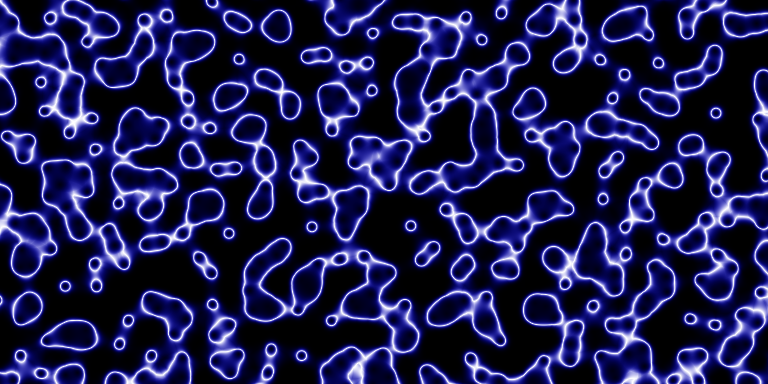
Write a WebGL 2 fragment shader that draws this pattern.

```glsl
#version 300 es
precision highp float;

uniform vec2 u_resolution;
out vec4 fragColor;

vec3 hash3(vec2 cell) {
    vec3 q = fract(vec3(cell.xyx) * vec3(0.1031, 0.1030, 0.0973));
    q += dot(q, q.yxz + 33.33);
    return fract((q.xxy + q.yzz) * q.zyx);
}

// Product of distances to nearby scattered points: close points fuse into blobs
float blobField(vec2 p) {
    vec2 home = floor(p);
    float field = 1.0;
    for (int y = -1; y <= 1; y++) {
        for (int x = -1; x <= 1; x++) {
            vec2 cell = home + vec2(x, y);
            vec3 rnd = hash3(cell + 71.0);
            // A few cells stay empty, leaving dark gaps
            if (rnd.z > 0.11) {
                field *= min(1.0, length(cell + rnd.xy - p));
            }
        }
    }
    return field;
}

// Light peaks on the blob outline and spreads where the field is flat
float outlineGlow(vec2 p) {
    float offset = abs(blobField(p) - 0.19);
    return exp(-pow(offset / 0.092, 1.3));
}

void main() {
    vec2 p = 15.0 * gl_FragCoord.xy / u_resolution.y;
    float glow = outlineGlow(p);

    // Black through deep blue to a white core
    float core = pow(glow, 4.0);
    fragColor = vec4(core, core, glow, 1.0);
}
```
